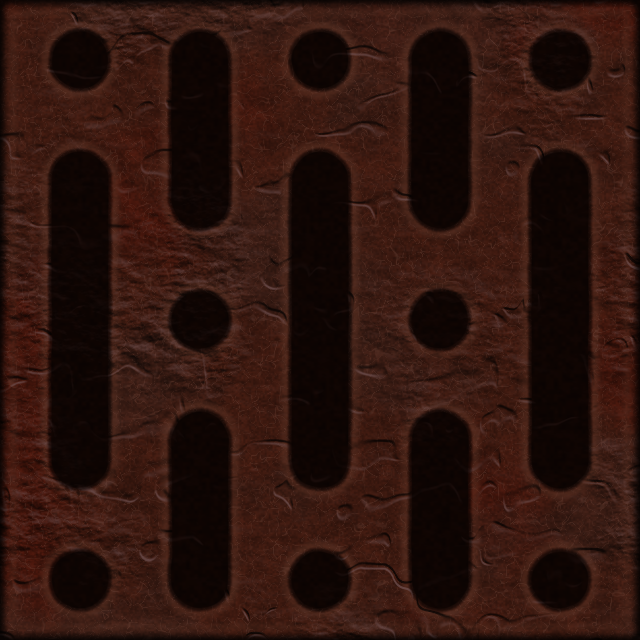
Give the GLSL for this texture, as a Shadertoy shader.

```glsl
// Rusty cast iron drain grate with staggered slots and round holes, worn and crazed.

const vec3 PIT = vec3(0.052, 0.016, 0.008);
const vec3 RUST = vec3(0.240, 0.098, 0.060);
const vec3 RED_RUST = vec3(0.270, 0.078, 0.040);
const vec3 GREY_RUST = vec3(0.225, 0.115, 0.085);
const vec3 RIM = vec3(0.350, 0.190, 0.135);
const vec3 CRAZE = vec3(0.430, 0.270, 0.220);
const vec3 GLINT = vec3(0.430, 0.310, 0.310);

const float PITCH = 0.1875;       // distance between columns
const float HOLE_RADIUS = 0.0455;

vec2 hash22(vec2 p) {
    vec3 q = fract(p.xyx * vec3(0.1031, 0.1030, 0.0973));
    q += dot(q, q.yzx + 33.33);
    return fract((q.xx + q.yz) * q.zy);
}

float noise(vec2 p) {
    vec2 i = floor(p), f = fract(p);
    f = f * f * (3.0 - 2.0 * f);
    float low = mix(hash22(i).x, hash22(i + vec2(1, 0)).x, f.x);
    float high = mix(hash22(i + vec2(0, 1)).x, hash22(i + vec2(1, 1)).x, f.x);
    return mix(low, high, f.y);
}

float fbm(vec2 p) {
    float sum = 0.0, gain = 0.5;
    for (int i = 0; i < 5; i++) {
        sum += gain * noise(p);
        p = mat2(1.6, 1.2, -1.2, 1.6) * p + 7.3;
        gain *= 0.5;
    }
    return sum;
}

// Vertical capsule; a zero half length gives a disc
float capsule(vec2 p, float halfLength, float radius) {
    p.y -= clamp(p.y, -halfLength, halfLength);
    return length(p) - radius;
}

// Signed distance to the openings: columns alternate between two layouts
float openings(vec2 p) {
    float column = clamp(round((p.x - 0.5) / PITCH), -2.0, 2.0);
    vec2 q = vec2(p.x - 0.5 - column * PITCH, abs(p.y - 0.5));
    bool outer = mod(column, 2.0) < 0.5;
    float disc = capsule(q - vec2(0.0, outer ? 0.406 : 0.0), 0.0, HOLE_RADIUS);
    float slot = outer ? capsule(q, 0.218, HOLE_RADIUS)
                       : capsule(q - vec2(0.0, 0.297), 0.109, HOLE_RADIUS);
    return min(disc, slot);
}

// Distance inward from the rounded plate edge
float plateInset(vec2 p, float corner) {
    vec2 q = abs(p - 0.5) - 0.5 + corner;
    return corner - length(max(q, 0.0)) - min(max(q.x, q.y), 0.0);
}

// Thin lines between jittered cells
float crazing(vec2 p, float width) {
    p += 0.9 * vec2(noise(p * 1.7), noise(p * 1.7 + 31.0));
    vec2 cell = floor(p);
    float nearest = 8.0, second = 8.0;
    for (int y = -1; y <= 1; y++)
    for (int x = -1; x <= 1; x++) {
        vec2 site = cell + vec2(x, y);
        float d = length(site + hash22(site) - p);
        second = min(second, max(nearest, d));
        nearest = min(nearest, d);
    }
    return 1.0 - smoothstep(0.0, width, second - nearest);
}

// Pitted surface height, grain running sideways, plus sparse deep gouges
float relief(vec2 p) {
    float patches = smoothstep(0.42, 0.68, fbm(p * 6.0 + 4.0));
    float gouge = smoothstep(0.74, 0.92, noise(p * vec2(17.0, 40.0) + 2.0 * noise(p * 30.0)));
    return fbm(p * vec2(32.0, 60.0)) * (0.25 + patches) - 0.35 * gouge;
}

void mainImage(out vec4 fragColor, in vec2 fragCoord) {
    vec2 p = fragCoord / iResolution.xy;
    float aa = 1.0 / min(iResolution.x, iResolution.y);
    float hole = openings(p + 0.002 * (vec2(noise(p * 45.0), noise(p * 45.0 + 9.0)) - 0.5));
    float inset = plateInset(p, 0.018);

    // Light from above over the relief
    vec2 stepUp = vec2(0.0012, 0.003);
    float slope = relief(p) - relief(p + stepUp);
    float lit = max(slope, 0.0), shaded = max(-slope, 0.0);

    // Rust tints
    vec3 metal = mix(RUST, RED_RUST, 0.85 * smoothstep(0.48, 0.7, fbm(p * 4.0 + 17.0)));
    metal = mix(metal, GREY_RUST, 0.7 * smoothstep(0.45, 0.68, fbm(p * 5.0 + 51.0)));
    metal *= 0.78 + 0.42 * fbm(p * 38.0);
    metal *= 0.85 + 0.3 * noise(p * 330.0);

    // Raised rims round the openings and along the border
    float wear = 0.55 + 0.8 * fbm(p * 24.0 + 3.0);
    float rim = smoothstep(0.001, 0.008, hole) * (1.0 - smoothstep(0.008, 0.022, hole));
    float border = exp(-pow((inset - 0.021) / 0.007, 2.0));
    metal = mix(metal, RIM, clamp((0.55 * rim + 0.3 * border) * wear, 0.0, 1.0));

    // Crazing and pitting
    float lines = crazing(p * 52.0, 0.09) * (0.15 + 0.6 * noise(p * 70.0));
    metal = mix(metal, CRAZE, 0.55 * lines);
    metal = mix(metal, GLINT, min(lit * 2.2, 0.75));
    metal *= 1.0 - min(shaded * 2.6, 0.7);

    // Dark openings with faint texture, then the darkened plate edge
    vec3 pit = PIT * (0.75 + 0.5 * noise(p * 160.0)) + GLINT * min(lit * 0.35, 0.12);
    metal *= mix(0.45, 1.0, smoothstep(0.0, 0.007, hole));
    vec3 color = mix(pit, metal, smoothstep(-aa, aa, hole + 0.001));
    color *= mix(0.18, 1.0, smoothstep(-0.002, 0.015, inset));
    fragColor = vec4(color, 1.0);
}
```
